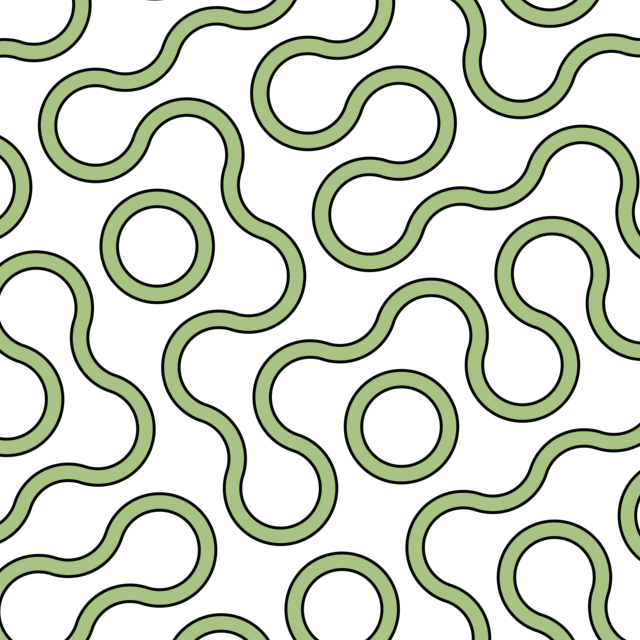
Give the GLSL for this pattern, as a WebGL 2 fragment shader.

```glsl
#version 300 es
precision highp float;

uniform vec2 u_resolution;
out vec4 fragColor;

const vec3 PAPER = vec3(1.0);
const vec3 INK = vec3(0.02, 0.025, 0.02);
const vec3 GREEN = vec3(0.663, 0.765, 0.518);
const float TILE = 0.15;

float hash(vec2 cell) {
    vec3 h = fract(cell.xyx * 0.1031);
    h += dot(h, h.yzx + 33.33);
    return fract((h.x + h.y) * h.z);
}

mat2 rotation(float angle) {
    float c = cos(angle), s = sin(angle);
    return mat2(c, s, -s, c);
}

// Distance to the two quarter arcs of a tile, in tile units
float arcDistance(vec2 grid) {
    vec2 cell = floor(grid);
    vec2 local = grid - cell;

    // Checkerboard turns favour closed rings; random flips join them into bands
    bool evenCell = mod(cell.x + cell.y, 2.0) < 0.5;
    bool swapped = hash(cell + 57.0) > 0.67;
    if (evenCell != swapped) local.x = 1.0 - local.x;

    float nearCorner = abs(length(local) - 0.5);
    float farCorner = abs(length(local - 1.0) - 0.5);
    return min(nearCorner, farCorner);
}

void main() {
    float side = min(u_resolution.x, u_resolution.y);
    vec2 uv = gl_FragCoord.xy / side;
    vec2 grid = rotation(0.314) * (uv - vec2(0.481, 0.854)) / TILE;
    float dist = arcDistance(grid) * TILE;

    // Green band with a dark outline on each side
    float soft = 0.85 / side;
    float outline = 1.0 - smoothstep(-soft, soft, dist - 0.0152);
    float band = 1.0 - smoothstep(-soft, soft, dist - 0.0106);
    vec3 color = mix(PAPER, INK, outline);
    color = mix(color, GREEN, band);

    fragColor = vec4(color, 1.0);
}
```
